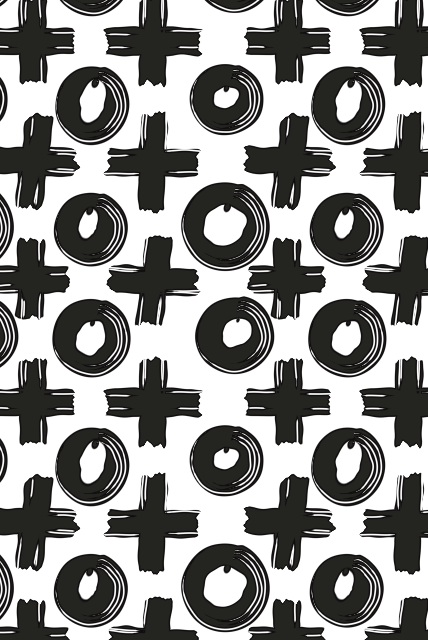
Give the GLSL for this pattern, as a Shadertoy shader.

```glsl
// Brush-painted crosses and rings in two interleaved grids, black ink on white.
// A tile of two by three motifs of each kind repeats; every motif is a signed
// distance roughened by gradient noise and carved by thin dry-brush streaks.

// Lengths are in percent of the canvas height, y pointing down.
#define CELL vec2(19.99, 18.81)
#define CROSS_ORIGIN vec2(4.52, 6.45)
#define RING_ORIGIN vec2(14.71, 15.95)
#define STROKE_HALF_WIDTH 2.15
#define END_RAGGEDNESS 1.1
#define EDGE_WOBBLE 0.5
#define STREAK_HALF_WIDTH 0.13
#define INK vec3(0.14, 0.14, 0.13)
#define INK_RIM vec3(0.06, 0.05, 0.05)
#define PAPER vec3(1.0)

const float TAU = 6.2832;

// Per motif: centre offset, then half extents
const vec4 CROSSES[6] = vec4[6](
    vec4(0.6, 0.0, 6.6, 6.6), vec4(-0.65, 0.05, 7.3, 6.8),
    vec4(0.8, -0.1, 6.6, 7.1), vec4(-0.65, 0.15, 7.2, 7.6),
    vec4(0.25, -0.4, 5.8, 6.1), vec4(-0.4, -0.2, 6.8, 6.8));
const float LEANS[6] = float[6](0.0, 0.01, 0.12, 0.03, 0.03, 0.12);
const vec4 RINGS[6] = vec4[6](
    vec4(-0.39, 0.45, 5.73, 6.25), vec4(0.59, -0.45, 5.8, 5.6),
    vec4(-0.59, 1.04, 5.7, 5.85), vec4(0.46, 0.52, 6.9, 6.95),
    vec4(-0.52, -0.78, 6.1, 6.15), vec4(1.89, -1.17, 6.2, 6.05));
const vec4 HOLES[6] = vec4[6](
    vec4(0.2, -0.6, 2.0, 3.2), vec4(0.0, -0.2, 1.85, 1.7),
    vec4(-0.3, -0.9, 1.4, 2.3), vec4(0.0, -0.1, 3.2, 3.15),
    vec4(0.0, 0.0, 2.2, 2.6), vec4(0.4, -0.4, 2.3, 2.2));

float hash(vec2 p) {
    return fract(sin(dot(p, vec2(127.1, 311.7))) * 43758.5);
}

float cornerSlope(vec2 corner, vec2 f) {
    float a = TAU * hash(corner);
    return dot(vec2(cos(a), sin(a)), f);
}

// Gradient noise, roughly -0.7 to 0.7
float noise(vec2 p) {
    vec2 i = floor(p), f = p - i, u = f * f * (3.0 - 2.0 * f), e = vec2(1, 0);
    return mix(mix(cornerSlope(i, f), cornerSlope(i + e, f - e), u.x),
               mix(cornerSlope(i + e.yx, f - e.yx), cornerSlope(i + 1.0, f - 1.0), u.x), u.y);
}

// Cuts a tapering line out of a shape; it is widest where taper is 1
float carve(float d, float lane, float taper) {
    return max(d, STREAK_HALF_WIDTH * min(1.0, 3.0 * taper) - abs(lane));
}

// Straight brush stroke along x
float strokeDistance(vec2 q, float halfLength, float seed) {
    vec2 side = vec2(q.x < 0.0 ? -1.0 : 1.0, q.y < 0.0 ? -1.0 : 1.0);
    float ragged = noise(vec2(q.y * 0.7, seed + 5.3 * side.x))
                 + 0.5 * noise(vec2(q.y * 1.9, seed + 9.7 * side.x));
    float wobble = noise(vec2(q.x * 0.35, seed + 7.1 * side.y));
    vec2 size = vec2(halfLength + END_RAGGEDNESS * ragged,
                     STROKE_HALF_WIDTH + EDGE_WOBBLE * wobble);
    const float corner = 0.5;
    vec2 e = abs(q) - size + corner;
    float d = length(max(e, 0.0)) + min(max(e.x, e.y), 0.0) - corner;

    // Dry streaks running out towards the ends
    for (int i = 0; i < 4; i++) {
        float h = hash(vec2(float(i), seed));
        float end = hash(vec2(seed, float(i))) < 0.5 ? -1.0 : 1.0;
        float lane = (i % 2 == 0 ? 1.0 : -1.0) * (0.4 + 0.5 * h) * STROKE_HALF_WIDTH;
        float taper = 1.0 - abs(q.x * end / halfLength - 0.75) / (0.2 + 0.3 * h);
        float drift = 0.25 * noise(vec2(q.x * 0.3, seed + float(i) + 0.4));
        d = carve(d, q.y - lane - drift, taper + 0.5 * noise(vec2(q.x, seed + lane)));
    }
    return d;
}

float crossDistance(vec2 q, int k) {
    vec4 c = CROSSES[k];
    q -= c.xy;
    float seed = float(k) * 3.17 + 1.37;
    float across = strokeDistance(vec2(q.x, q.y - 0.4 * LEANS[k] * q.x), c.z, seed);
    float down = strokeDistance(vec2(q.y, q.x + LEANS[k] * q.y), c.w, seed + 40.6);
    return min(across, down);
}

float ringDistance(vec2 q, int k) {
    vec4 ring = RINGS[k], hole = HOLES[k];
    float seed = float(k) * 4.23 + 0.61;
    q -= ring.xy;
    vec2 dir = q / max(length(q), 0.001);

    // Outer edge spirals in clockwise from where the brush lands near the top
    float turn = fract(atan(q.y, q.x) / TAU + 0.27 - 0.08 * hash(vec2(seed, 2.0)));
    float spiral = 0.05 * (1.0 - turn) * smoothstep(0.0, 0.025, turn);
    float radius = 0.975 + spiral + 0.04 * noise(dir * 1.3 + seed);
    float outer = (length(q / ring.zw) - radius) * min(ring.z, ring.w);

    // Slanted hole with a bristle tip hooking in at its top
    vec2 h = q - hole.xy;
    h.x += 0.2 * h.y;
    float inner = (length(h / hole.zw) - 1.0 + 0.2 * noise(dir * 1.5 + seed + 8.4)) * min(hole.z, hole.w);
    float tip = length((h + vec2(0.2, 0.9 * hole.w)) * vec2(1.0, 0.7)) - 0.65 * hash(vec2(seed, 5.0));
    float d = max(outer, -max(inner, -tip));

    // Dry arcs, the outermost the longest
    for (int i = 0; i < 3; i++) {
        float n = float(i);
        float span = (i == 0 ? 0.32 : 0.15) + 0.06 * hash(vec2(seed, n));
        float taper = 1.0 - abs(turn - span - 0.02) / span;
        float lane = outer + 0.8 + 0.65 * n - 0.75 * turn + 0.2 * noise(dir * 2.0 + seed + n);
        d = carve(d, lane, taper + 0.4 * noise(dir * 5.0 + seed - n));
    }
    return d;
}

// Recentres p on its nearest cell and gives the motif number, 0 to 5
vec2 toCell(vec2 p, vec2 origin, out int k) {
    vec2 cell = floor((p - origin) / CELL + 0.5);
    vec2 id = mod(cell, vec2(2, 3));
    k = int(id.x + 2.0 * id.y + 0.5);
    return p - origin - cell * CELL;
}

void mainImage(out vec4 fragColor, in vec2 fragCoord) {
    float unit = 100.0 / iResolution.y;
    vec2 p = vec2(fragCoord.x, iResolution.y - fragCoord.y) * unit;
    int k;
    vec2 q = toCell(p, CROSS_ORIGIN, k);
    float d = crossDistance(q, k);
    q = toCell(p, RING_ORIGIN, k);
    d = min(d, ringDistance(q, k));

    // Ink pools slightly darker along its rim
    vec3 ink = mix(INK_RIM, INK, smoothstep(0.1, 0.35, -d));
    float edge = 0.7 * unit;
    fragColor = vec4(mix(ink, PAPER, smoothstep(-edge, edge, d)), 1.0);
}
```
